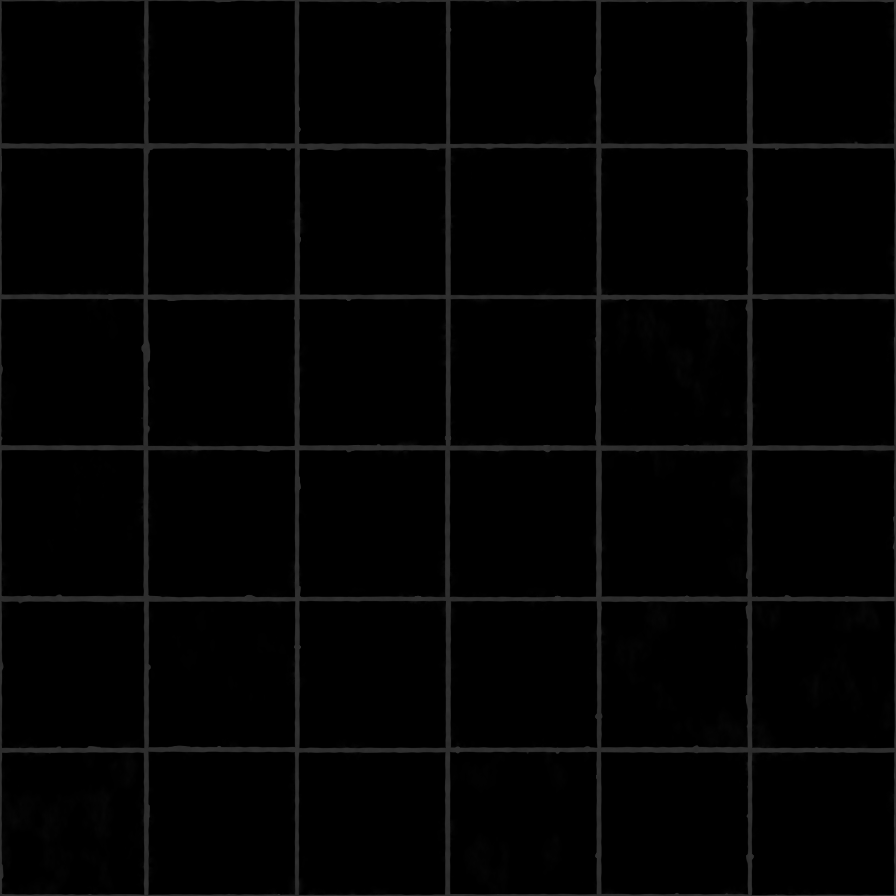
This texture is drawn by a Shadertoy shader. Its source:

```glsl
// A six by six wall of black square tiles parted by thin dark grey grout.
// Each tile is a box distance with its own uneven sides; value noise
// roughens the rims, mottles the grout and leaves faint smears on some tiles.

const float TILES = 6.0;
const float PITCH = 0.1685;        // spacing of the inner joints
const float OUTER_JOINT = 0.501;   // border joints, measured from the centre
const float JOINT_HALF = 0.0027;   // half the width of a joint
const vec3 GLAZE = vec3(0.0);
const vec3 GROUT = vec3(0.18);
const vec3 DUST = vec3(0.10);

float hash(vec2 p) {
    vec3 q = fract(vec3(p.xyx) * 0.1031);
    q += dot(q, q.yzx + 33.33);
    return fract((q.x + q.y) * q.z);
}

float valueNoise(vec2 p) {
    vec2 i = floor(p), f = fract(p);
    f = f * f * (3.0 - 2.0 * f);
    float low = mix(hash(i), hash(i + vec2(1, 0)), f.x);
    float high = mix(hash(i + vec2(0, 1)), hash(i + vec2(1, 1)), f.x);
    return mix(low, high, f.y);
}

float fbm(vec2 p) {
    float sum = 0.0, weight = 0.5;
    for (int octave = 0; octave < 4; octave++) {
        sum += weight * valueNoise(p);
        p = p * 2.03 + 17.1;
        weight *= 0.5;
    }
    return sum;
}

// Centre of the joint at the given index, counted from 0 at the border
vec2 jointAt(vec2 index) {
    return 0.5 + clamp((index - 0.5 * TILES) * PITCH, -OUTER_JOINT, OUTER_JOINT);
}

// Distance inward from the nearest side of a tile, each side slightly shifted
float insideTile(vec2 p, vec2 tile, float shift) {
    vec2 lowShift = vec2(hash(tile + 11.0), hash(tile + 23.0)) - 0.5;
    vec2 highShift = vec2(hash(tile + 37.0), hash(tile + 51.0)) - 0.5;
    vec2 low = p - jointAt(tile) - JOINT_HALF - lowShift * shift;
    vec2 high = jointAt(tile + 1.0) - p - JOINT_HALF - highShift * shift;
    vec2 nearest = min(low, high);
    return min(nearest.x, nearest.y);
}

// Small chips and a fine wobble along the rim
float rimWear(vec2 p) {
    float wobble = (valueNoise(p * 150.0) - 0.5) * 0.0007;
    float chip = smoothstep(0.84, 0.98, valueNoise(p * 90.0 + 40.0)) * 0.0022;
    return wobble + chip;
}

// Grout dust caught beside the joints, in broken stretches
float rimDust(vec2 p, float inside) {
    float stretches = smoothstep(0.48, 0.72, fbm(p * 28.0 + 5.0));
    float grain = smoothstep(0.3, 0.7, fbm(p * 170.0));
    return stretches * grain * exp(-max(inside, 0.0) / 0.003);
}

// Faint upright smears, present on a few tiles only
float smear(vec2 p, vec2 tile) {
    float present = smoothstep(0.6, 0.9, hash(tile + 71.0));
    float patches = smoothstep(0.52, 0.75, fbm(p * vec2(34.0, 22.0) + tile * 9.0));
    return present * patches * fbm(p * vec2(190.0, 110.0));
}

void mainImage(out vec4 fragColor, in vec2 fragCoord) {
    vec2 p = fragCoord / iResolution.xy;
    float pixel = 1.0 / min(iResolution.x, iResolution.y);
    vec2 tile = clamp(floor((p - 0.5) / PITCH + 0.5 * TILES), 0.0, TILES - 1.0);

    float inside = insideTile(p, tile, 0.0011) - rimWear(p);

    // Glaze with its dust and smears
    vec3 glaze = mix(GLAZE, DUST, 0.65 * rimDust(p, inside));
    glaze += DUST * 0.35 * smear(p, tile);

    // Mottled grout
    vec3 grout = GROUT * (0.88 + 0.26 * fbm(p * 130.0));

    float soft = max(0.75 * pixel, 0.0008);
    float tileMask = smoothstep(-soft, soft, inside);
    fragColor = vec4(mix(grout, glaze, tileMask), 1.0);
}
```
